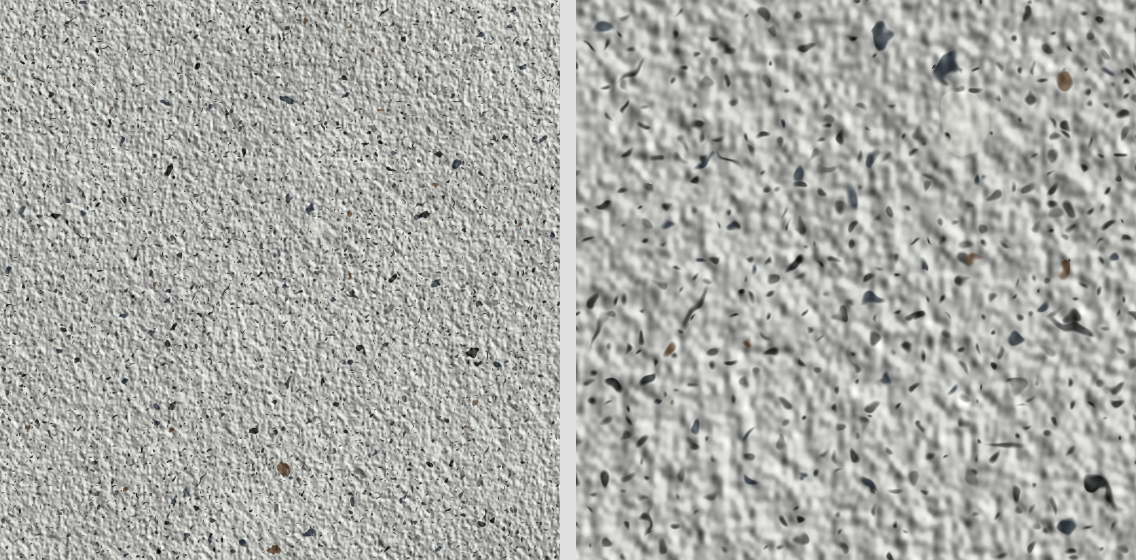
Left, the full canvas; right, a detail of the centre.
Write a three.js fragment shader that draws this texture.

```glsl
// Weathered concrete: a pale, finely grained surface lit from the upper right,
// built from the slope of layered value noise, then strewn with dark pits,
// slate and brown stone chips, thin slivers and a few pale lumps.

varying vec2 vUv;

const vec3  CEMENT_TINT = vec3(1.0, 1.006, 0.985);
const vec3  PIT_COLOR   = vec3(0.19, 0.19, 0.18);
const vec3  SLATE_COLOR = vec3(0.21, 0.24, 0.27);
const vec3  BLACK_COLOR = vec3(0.12, 0.13, 0.13);
const vec3  STONE_COLOR = vec3(0.43, 0.44, 0.42);
const vec3  BROWN_COLOR = vec3(0.38, 0.30, 0.23);
const vec3  PALE_COLOR  = vec3(0.86, 0.86, 0.83);
const float BASE_TONE    = 0.695;
const float RELIEF_GAIN  = 1.15;
const float MOTTLE_GAIN  = 0.11;
const vec2  LIGHT_OFFSET = vec2(0.0028, 0.0022);
const vec2  GRAIN_SHAPE  = vec2(1.0, 0.85);
const float EDGE_SOFT    = 0.0011;
const float EDGE_WARP    = 0.0065;

float hash1(vec2 p) {
  vec3 q = fract(vec3(p.xyx) * 0.1031);
  q += dot(q, q.yzx + 33.33);
  return fract((q.x + q.y) * q.z);
}

vec3 hash3(vec2 p) {
  vec3 q = fract(vec3(p.xyx) * vec3(0.1031, 0.1030, 0.0973));
  q += dot(q, q.yxz + 33.33);
  return fract((q.xxy + q.yzz) * q.zyx);
}

float noise(vec2 p) {
  vec2 i = floor(p);
  vec2 f = fract(p);
  f = f * f * (3.0 - 2.0 * f);
  float low  = mix(hash1(i), hash1(i + vec2(1.0, 0.0)), f.x);
  float high = mix(hash1(i + vec2(0.0, 1.0)), hash1(i + vec2(1.0, 1.0)), f.x);
  return mix(low, high, f.y);
}

// Height of the sandy grain, turned per octave to hide the lattice.
float grainHeight(vec2 p) {
  p *= GRAIN_SHAPE;
  vec2 turned = mat2(0.8, 0.6, -0.6, 0.8) * p;
  return 0.35 * noise(p * 75.0 + 11.0)
       + 0.42 * noise(turned * 150.0 + 37.0)
       + 0.24 * noise(p * 265.0 + 71.0);
}

// Scattered rotated ellipses: x = coverage, y = random pick of the topmost one.
// Radii are in cells; aspects give the range of width to length.
vec2 scatter(vec2 p, float cells, float density, vec2 radii, vec2 aspects, float seed) {
  vec2 grid = p * cells;
  vec2 home = floor(grid);
  vec2 result = vec2(0.0);
  for (int y = -1; y <= 1; y++) {
    for (int x = -1; x <= 1; x++) {
      vec2 cell = home + vec2(float(x), float(y));
      vec3 place = hash3(cell + seed);
      vec3 form = hash3(cell + seed + 57.0);
      float present = step(hash1(cell + seed + 113.0), density);
      vec2 q = grid - cell - 0.2 - 0.6 * place.xy;
      float angle = 0.8 + (place.z - 0.5) * 2.8;
      float c = cos(angle);
      float s = sin(angle);
      q = vec2(c * q.x + s * q.y, c * q.y - s * q.x);
      float aspect = mix(aspects.x, aspects.y, form.y);
      float radius = mix(radii.x, radii.y, form.x * form.x);
      float dist = (length(vec2(q.x, q.y / aspect)) - radius) * aspect / cells;
      float cover = present * (1.0 - smoothstep(-EDGE_SOFT, EDGE_SOFT, dist));
      if (cover > result.x) result = vec2(cover, form.z);
    }
  }
  return result;
}

// Mineral colour for a random pick: slate, black, grey stone or brown.
vec3 mineral(float pick) {
  vec3 color = mix(SLATE_COLOR, BLACK_COLOR, step(0.42, pick));
  color = mix(color, STONE_COLOR, step(0.68, pick));
  return mix(color, BROWN_COLOR, step(0.88, pick));
}

void main() {
  vec2 p = vUv;
  float relief = grainHeight(p) - grainHeight(p + LIGHT_OFFSET);
  float mottle = 0.5 * noise(p * 7.0 + 5.0) + 0.5 * noise(p * 24.0 + 19.0) - 0.5;
  float cluster = 0.6 + 0.8 * noise(p * 6.0 + 91.0);

  // Lit cement with softened highlights
  float tone = BASE_TONE + RELIEF_GAIN * relief + MOTTLE_GAIN * mottle;
  tone -= 0.5 * max(tone - 0.84, 0.0);
  vec3 color = CEMENT_TINT * tone;

  // Ragged outlines for everything strewn over the cement
  vec2 ragged = vec2(noise(p * 130.0 + 3.0), noise(p * 130.0 + 47.0)) - 0.5;
  vec2 w = p + EDGE_WARP * ragged;
  vec2 lump   = scatter(w, 8.0, 0.14, vec2(0.07, 0.2), vec2(0.3, 0.8), 211.0);
  vec2 pit    = scatter(w, 95.0, 0.38 * cluster, vec2(0.13, 0.34), vec2(0.5, 0.95), 307.0);
  vec2 chip   = scatter(w, 38.0, 0.34 * cluster, vec2(0.08, 0.25), vec2(0.4, 0.9), 401.0);
  vec2 stone  = scatter(w, 15.0, 0.34 * cluster, vec2(0.07, 0.2), vec2(0.35, 0.8), 503.0);
  vec2 sliver = scatter(w, 18.0, 0.16, vec2(0.1, 0.24), vec2(0.12, 0.22), 601.0);

  vec3 glint = vec3(0.55 * relief);
  color = mix(color, PALE_COLOR + glint, 0.65 * lump.x);
  color = mix(color, PIT_COLOR + glint, pit.x * mix(0.5, 1.0, pit.y));
  color = mix(color, mineral(chip.y) + glint, 0.9 * chip.x);
  color = mix(color, BLACK_COLOR + glint, 0.75 * sliver.x);
  color = mix(color, mineral(stone.y) + glint, 0.93 * stone.x);
  gl_FragColor = vec4(clamp(color, 0.0, 1.0), 1.0);
}
```
